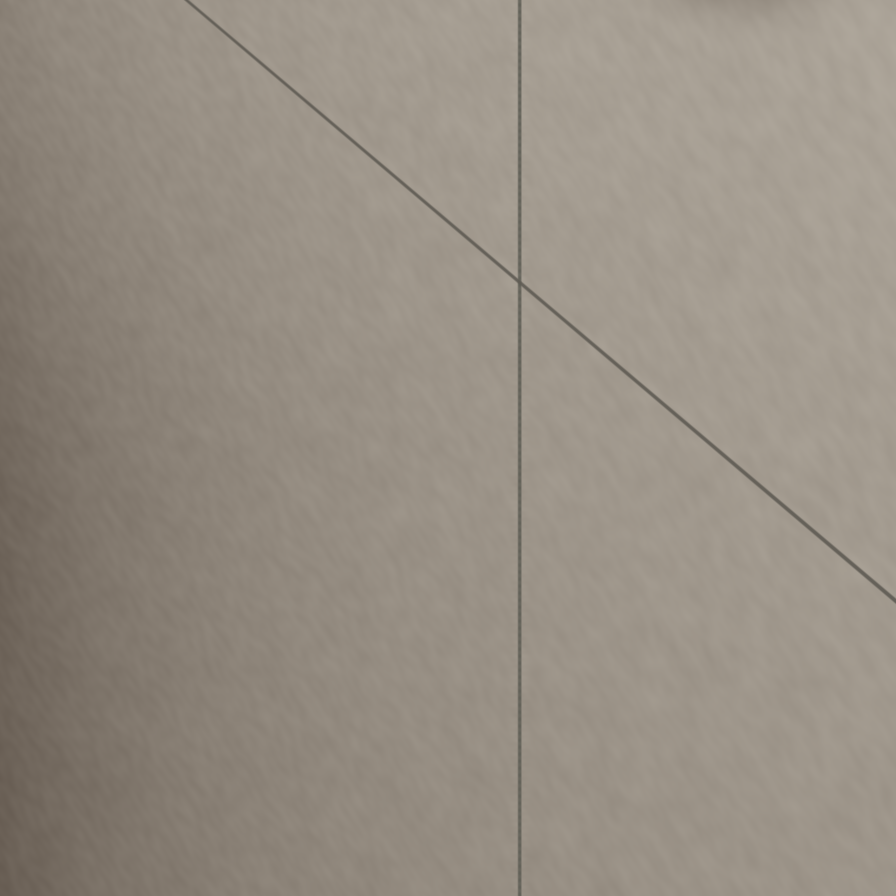
Reproduce this texture procedurally as a three.js fragment shader.

```glsl
// Warm grey plaster panels with brushed grain, crossed by two thin dark seams.
#define SHADE_COLOR vec3(0.42, 0.38, 0.34)
#define LIGHT_COLOR vec3(0.68, 0.65, 0.605)
#define SEAM_COLOR vec3(0.37, 0.355, 0.325)
#define SEAM_X 0.580
#define SEAM_START vec2(0.208, 1.0)
#define SEAM_END vec2(1.0, 0.329)
#define SEAM_HALF_WIDTH 0.0019
#define SEAM_SOFTNESS 0.0013
#define GRAIN_DIRECTION vec2(0.53, -0.848)
#define GRAIN_STRENGTH 0.034

varying vec2 vUv;

vec2 hashGradient(vec2 cell) {
  vec3 p = fract(cell.xyx * vec3(0.1031, 0.1030, 0.0973));
  p += dot(p, p.yzx + 33.33);
  float angle = 6.28319 * fract((p.x + p.y) * p.z);
  return vec2(cos(angle), sin(angle));
}

float gradientNoise(vec2 p) {
  vec2 cell = floor(p);
  vec2 f = p - cell;
  vec2 u = f * f * f * (f * (f * 6.0 - 15.0) + 10.0);
  vec2 e = vec2(1.0, 0.0);
  float a = dot(hashGradient(cell), f);
  float b = dot(hashGradient(cell + e.xy), f - e.xy);
  float c = dot(hashGradient(cell + e.yx), f - e.yx);
  float d = dot(hashGradient(cell + e.xx), f - e.xx);
  return mix(mix(a, b, u.x), mix(c, d, u.x), u.y);
}

// Wall brightness: left shadow, rising light and a smudge at the top
float wallLight(vec2 p) {
  float shadow = 0.18 - 0.08 * smoothstep(0.4, 1.0, p.y);
  float light = 0.59 + 0.055 * p.y + 0.03 * p.x;
  light -= shadow * exp(-p.x / 0.25);
  vec2 smudge = (p - vec2(0.83, 1.02)) / vec2(0.095, 0.036);
  return light - 0.10 * exp(-dot(smudge, smudge));
}

// Short slanted streaks, finer on the left and broader on the right
float brushedGrain(vec2 p) {
  vec2 along = GRAIN_DIRECTION;
  vec2 q = vec2(dot(p, vec2(-along.y, along.x)), dot(p, along));
  float fine = gradientNoise(q * vec2(125.0, 52.0) + 17.0);
  float broad = gradientNoise(q * vec2(62.0, 27.0) + 43.0);
  float mottle = gradientNoise(q * vec2(24.0, 13.0) + 71.0);
  return mix(fine, broad, 0.3 + 0.4 * p.x) + 0.35 * mottle;
}

float seamMask(float dist, float halfWidth) {
  float soft = max(SEAM_SOFTNESS, fwidth(dist) * 0.6);
  return 1.0 - smoothstep(halfWidth - soft, halfWidth + soft, abs(dist));
}

void main() {
  // Shaded and grained surface
  float light = wallLight(vUv) + GRAIN_STRENGTH * brushedGrain(vUv);
  float tone = (light - SHADE_COLOR.r) / (LIGHT_COLOR.r - SHADE_COLOR.r);
  vec3 color = mix(SHADE_COLOR, LIGHT_COLOR, tone);

  // Upright seam with a faint rippled fringe
  float uprightDist = vUv.x - SEAM_X;
  float ripple = sin(vUv.y * 804.0);
  float fringe = exp(-pow(uprightDist / 0.008, 2.0));
  color += fringe * (0.008 + 0.006 * ripple);
  float upright = seamMask(uprightDist, SEAM_HALF_WIDTH);
  color = mix(color, SEAM_COLOR + vec3(0.0, 0.012, 0.008), upright * (0.88 + 0.06 * ripple));

  // Sloping seam, wider towards the right
  vec2 slope = normalize(SEAM_END - SEAM_START);
  float slopeDist = dot(vUv - SEAM_START, vec2(-slope.y, slope.x));
  float sloping = seamMask(slopeDist, SEAM_HALF_WIDTH * mix(0.7, 1.15, vUv.x));
  color += 0.012 * exp(-pow((slopeDist - 0.005) / 0.004, 2.0));
  color = mix(color, SEAM_COLOR, sloping * 0.9);

  gl_FragColor = vec4(color, 1.0);
}
```
